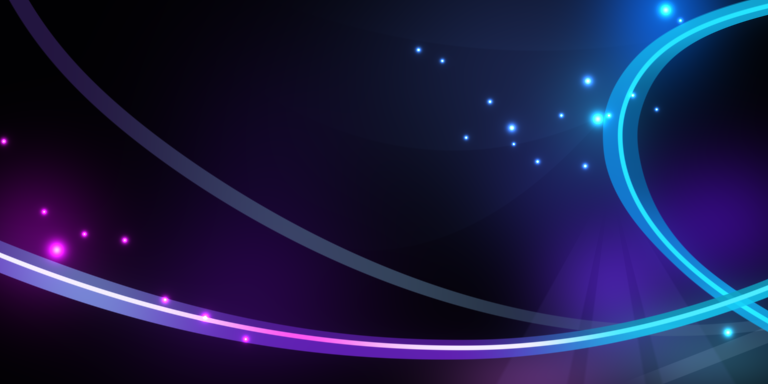
This background is drawn by a Shadertoy shader. Its source:

```glsl
#define ARC_TURN vec2(1.615, 0.648)
#define CORE_WIDTH 0.006
#define VEIL_STRENGTH 0.03
#define RAY_STRENGTH 0.05
#define BLUE_SPARKS 12
#define PINK_SPARKS 7
#define CYAN vec3(0.08, 0.80, 0.96)
#define AZURE vec3(0.06, 0.54, 0.88)
#define VIOLET vec3(0.42, 0.14, 0.78)
#define LAVENDER vec3(0.52, 0.60, 0.94)
#define MAGENTA vec3(0.85, 0.06, 0.90)
#define SKY vec3(0.20, 0.50, 0.95)

float hash(float n) {
    return fract(sin(n * 127.1 + 1.3) * 4375.85);
}

float glow(vec2 p, vec2 center, vec2 radius) {
    vec2 d = (p - center) / radius;
    return exp(-dot(d, d));
}

// Antialiased coverage of the strip lo < d < hi
float strip(float d, float lo, float hi) {
    float aa = 1.0 / iResolution.y;
    return smoothstep(lo - aa, lo + aa, d) * smoothstep(hi + aa, hi - aa, d);
}

// Curves followed by the ribbons
float sweepY(float x) {
    float d = x - 1.2;
    return 0.094 + mix(0.168, 0.245, smoothstep(1.1, 1.4, x)) * d * d;
}

float faintY(float x) {
    float d = x - 1.75;
    return 0.139 + 0.264 * d * d + 0.15 * exp(-8.5 * x);
}

float arcX(float y) {
    float d = y - ARC_TURN.y, q = d * d;
    return ARC_TURN.x + q * (d > 0.0 ? 2.0 + 110.0 * q * q : 1.48 + 0.7 * q);
}

// Signed distances, corrected by the local slope
float sweepDist(vec2 p) {
    float slope = (sweepY(p.x + 0.01) - sweepY(p.x - 0.01)) / 0.02;
    return (p.y - sweepY(p.x)) / sqrt(1.0 + slope * slope);
}

float faintDist(vec2 p) {
    float slope = (faintY(p.x + 0.01) - faintY(p.x - 0.01)) / 0.02;
    return (p.y - faintY(p.x)) / sqrt(1.0 + slope * slope);
}

float arcDist(vec2 p) {
    float slope = (arcX(p.y + 0.01) - arcX(p.y - 0.01)) / 0.02;
    return (p.x - arcX(p.y)) / sqrt(1.0 + slope * slope);
}

vec3 spark(vec2 p, vec2 center, float size, vec3 tint) {
    float r = length(p - center) / size;
    return tint * (exp(-r * r) + 0.35 * exp(-r * 0.9)) + 0.7 * exp(-r * r * 5.0);
}

vec3 backdrop(vec2 p, float arc, float sweep) {
    vec3 c = vec3(0.004, 0.003, 0.010);
    float inside = smoothstep(-0.02, 0.03, arc);
    c += vec3(0.085, 0.12, 0.25) * glow(p, vec2(1.36, 0.84), vec2(0.46, 0.36)) * (1.0 - 0.8 * inside);
    c += vec3(0.055, 0.012, 0.12) * glow(p, vec2(0.68, 0.52), vec2(0.28, 0.36));
    c += vec3(0.11, 0.01, 0.19) * glow(p, vec2(0.62, 0.20), vec2(0.34, 0.23));
    c += vec3(0.28, 0.00, 0.32) * glow(p, vec2(0.09, 0.38), vec2(0.17, 0.18));
    c += vec3(0.02, 0.15, 0.18) * glow(p, vec2(1.56, 0.70), vec2(0.14, 0.17));
    c += vec3(0.05, 0.04, 0.17) * glow(p, vec2(1.43, 0.50), vec2(0.20, 0.20));
    c += vec3(0.18, 0.03, 0.44) * glow(p, vec2(1.87, 0.42), vec2(0.24, 0.19));
    c += vec3(0.20, 0.07, 0.46) * glow(p, vec2(1.58, 0.25), vec2(0.18, 0.17));
    c += vec3(0.12, 0.27, 0.33) * glow(p, vec2(1.85, 0.07), vec2(0.27, 0.13));
    c += vec3(0.0, 0.25, 0.60) * glow(p, vec2(1.73, 0.98), vec2(0.16, 0.22)) * (1.0 - 0.3 * inside);
    c += vec3(0.28, 0.13, 0.32) * glow(p, vec2(1.38, 0.0), vec2(0.24, 0.12)) * smoothstep(0.0, -0.01, sweep);

    // Curved veils, bright at the lower rim
    for (int i = 0; i < 3; i++) {
        float n = float(i), d = p.x - 1.4 + 0.22 * n;
        float h = p.y - (0.865 - 0.26 * n) - (0.27 + 0.33 * n) * d * d;
        float fade = glow(p, vec2(1.30, 0.7), vec2(0.36, 0.42)) * (1.0 - inside);
        c += VEIL_STRENGTH * vec3(0.4, 0.7, 1.0) * smoothstep(0.0, 0.006, h) * exp(-8.0 * max(h, 0.0)) * fade;
    }

    // Fan of rays below the arc
    vec2 ray = p - vec2(1.59, 0.53);
    float angle = atan(ray.x, -ray.y);
    float reach = smoothstep(0.05, 0.35, -ray.y);
    for (int i = 0; i < 3; i++) {
        float mid = -0.36 + 0.38 * float(i);
        c += RAY_STRENGTH * vec3(0.6, 0.5, 1.0) * reach * smoothstep(0.16, 0.14, abs(angle - mid));
    }
    return c;
}

void mainImage(out vec4 fragColor, in vec2 fragCoord) {
    vec2 p = fragCoord / iResolution.xy * vec2(2.0, 1.0);
    float arc = arcDist(p), sweep = sweepDist(p), faint = faintDist(p);
    vec3 col = backdrop(p, arc, sweep);

    // Faint ribbon, plus a pale band in the lower right corner
    float thin = mix(0.022, 0.014, smoothstep(0.4, 1.6, p.x));
    vec3 faintTint = mix(vec3(0.23, 0.14, 0.42), vec3(0.32, 0.44, 0.55), smoothstep(0.1, 0.8, p.x));
    col = mix(col, faintTint, 0.58 * strip(faint, -thin, thin) * (1.0 - 0.5 * smoothstep(1.0, 1.6, p.x)));
    float corner = p.y - 0.39 * (p.x - 1.67);
    col += 0.07 * strip(corner, -0.022, 0.022) * smoothstep(1.6, 1.8, p.x);

    // Cyan arc: wide body, darker inner side, bright core
    float rise = abs(p.y - ARC_TURN.y);
    float halfWidth = mix(0.045, 0.024, smoothstep(0.05, 0.35, rise));
    vec3 arcTint = mix(AZURE, CYAN, smoothstep(0.65, 0.95, p.y) * 0.8);
    arcTint = mix(arcTint, CYAN, 0.5 * smoothstep(0.40, 0.18, p.y));
    arcTint *= 1.0 - 0.3 * smoothstep(0.0, 0.01, arc) * smoothstep(0.3, 0.1, rise);
    col += AZURE * 0.15 * exp(-abs(arc) * 20.0);
    col = mix(col, arcTint, 0.82 * strip(arc, -halfWidth, halfWidth));
    col = mix(col, vec3(0.15, 0.90, 1.0), strip(arc, -CORE_WIDTH, CORE_WIDTH));

    // Lower sweep: lavender, violet, then cyan
    vec3 body = mix(VIOLET, LAVENDER, glow(p, vec2(0.22, 0.25), vec2(0.28, 1.0)));
    body = mix(body, CYAN, smoothstep(1.15, 1.75, p.x));
    float upper = mix(0.035, 0.021, smoothstep(0.0, 1.0, p.x));
    float lower = mix(0.043, 0.023, smoothstep(0.0, 2.0, p.x));
    col += body * 0.12 * exp(-abs(sweep) * 24.0);
    body *= 1.0 - 0.22 * smoothstep(0.0, 0.008, sweep);
    col = mix(col, body, 0.85 * strip(sweep, -lower, upper));
    vec3 core = mix(vec3(0.96, 0.94, 1.0), vec3(1.0, 0.35, 0.95), glow(p, vec2(0.78, 0.12), vec2(0.22, 1.0)));
    core = mix(core, vec3(0.30, 0.93, 1.0), smoothstep(1.35, 1.65, p.x));
    col = mix(col, core, strip(sweep, -CORE_WIDTH, CORE_WIDTH));

    // Sparks spread along two loose trails, then the main lights
    for (int i = 0; i < BLUE_SPARKS; i++) {
        float n = float(i), bend = (n - 5.5) / 5.5;
        vec2 at = vec2(1.09 + 0.062 * n, 0.62 + 0.25 * bend * bend + 0.08 * sin(n * 2.4));
        col += spark(p, at, 0.005 + 0.003 * hash(n), SKY);
    }
    for (int i = 0; i < PINK_SPARKS; i++) {
        float n = float(i), x = 0.01 + 0.105 * n;
        vec2 at = vec2(x, 0.57 - 0.74 * x + 0.07 * cos(n * 2.2) * (1.0 - x));
        col += spark(p, at, 0.007 + 0.004 * hash(n + 31.0), MAGENTA);
    }
    col += spark(p, vec2(0.148, 0.349), 0.024, MAGENTA);
    col += spark(p, vec2(1.557, 0.690), 0.018, CYAN);
    col += spark(p, vec2(1.734, 0.974), 0.017, CYAN);
    col += spark(p, vec2(1.531, 0.789), 0.013, SKY);
    col += spark(p, vec2(1.333, 0.667), 0.012, SKY);
    col += spark(p, vec2(1.896, 0.134), 0.012, CYAN);
    fragColor = vec4(clamp(col, 0.0, 1.0), 1.0);
}
```
